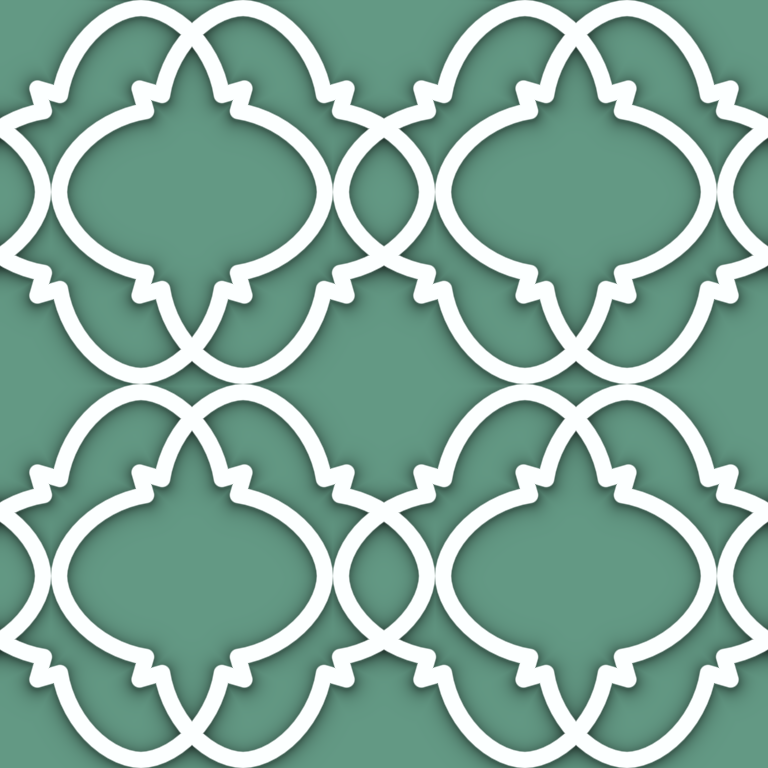
This pattern is drawn by a WebGL 2 fragment shader. Its source:

```glsl
#version 300 es
precision highp float;

#define REPEATS 2.0
#define SHAPE_SHIFT 0.133
#define LOBE_START 0.2214
#define LOBE_SIZE vec2(0.2578, 0.2135)
#define LOBE_POWER 1.11
#define LOBE_SWEEP 1.421
#define NOTCH_CORNER vec2(0.2695)
#define HALF_WIDTH 0.0212
#define SHADOW_REACH 0.0185
#define SHADOW_STRENGTH 0.38
#define SHADOW_DROP vec2(0.0, 0.006)
#define LOBE_STEPS 14

uniform vec2 u_resolution;
out vec4 fragColor;

const vec3 GROUND = vec3(0.388, 0.600, 0.518);
const vec3 RIBBON = vec3(0.990, 1.000, 1.000);

float segmentDistance(vec2 p, vec2 a, vec2 b) {
    vec2 pa = p - a, ba = b - a;
    return length(pa - ba * clamp(dot(pa, ba) / dot(ba, ba), 0.0, 1.0));
}

// Point on the pointed lobe, from its tip (t = 0) to the notch (t = 1)
vec2 lobePoint(float t) {
    float angle = t * LOBE_SWEEP;
    vec2 direction = vec2(cos(angle), sin(angle));
    return vec2(LOBE_START, 0.0) + LOBE_SIZE * pow(direction, vec2(LOBE_POWER));
}

// Distance to the centreline of one quatrefoil, wrapped into its cell
float quatrefoilDistance(vec2 p) {
    vec2 q = abs(fract(p) - 0.5);
    if (q.y > q.x) q = q.yx;

    vec2 from = lobePoint(0.0);
    float d = 1.0;
    for (int i = 1; i <= LOBE_STEPS; i++) {
        vec2 to = lobePoint(float(i) / float(LOBE_STEPS));
        d = min(d, segmentDistance(q, from, to));
        from = to;
    }
    return min(d, segmentDistance(q, from, NOTCH_CORNER));
}

// Brightness left on the ground beside a ribbon
float shadowLight(float d) {
    float gap = max(d - HALF_WIDTH, 0.0);
    return 1.0 - SHADOW_STRENGTH * exp(-gap / SHADOW_REACH);
}

void main() {
    vec2 p = gl_FragCoord.xy / u_resolution * REPEATS;
    float pixel = REPEATS / min(u_resolution.x, u_resolution.y);

    // Two interlaced quatrefoils share each cell
    float ribbon = 1.0;
    float light = 1.0;
    for (int i = 0; i < 2; i++) {
        vec2 shift = vec2(SHAPE_SHIFT * (float(i) * 2.0 - 1.0), 0.0);
        ribbon = min(ribbon, quatrefoilDistance(p - shift));
        light *= shadowLight(quatrefoilDistance(p - shift + SHADOW_DROP));
    }

    float cover = 1.0 - smoothstep(-pixel, pixel, ribbon - HALF_WIDTH);
    fragColor = vec4(mix(GROUND * light, RIBBON, cover), 1.0);
}
```
